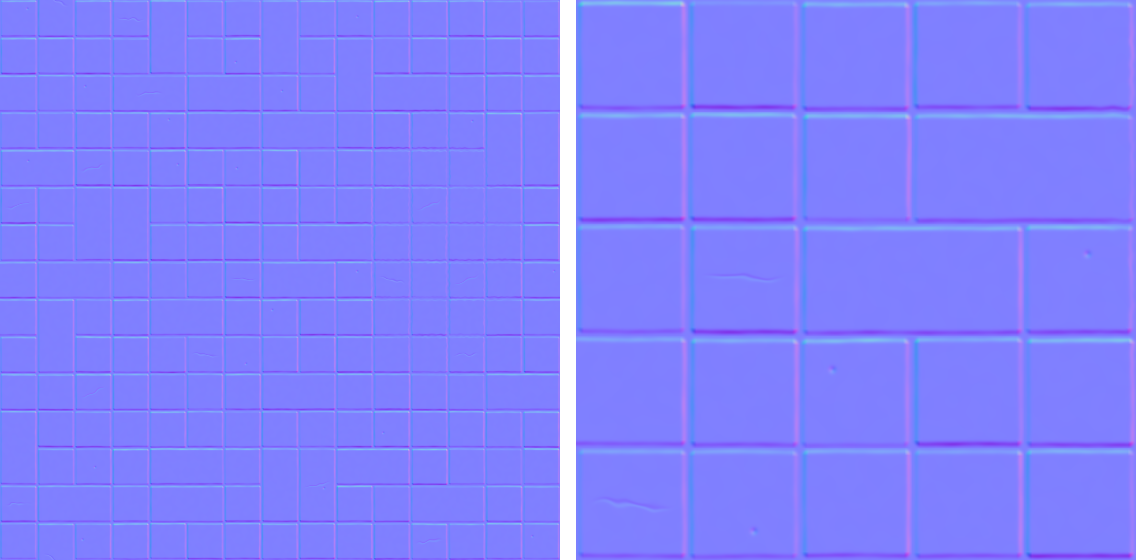
Left, the full canvas; right, a detail of the centre.
This texture map is drawn by a WebGL 1 fragment shader. Its source:

```glsl
precision highp float;
uniform vec2 u_resolution;

float hash(vec2 p) {
  vec3 q = fract(vec3(p.xyx) * vec3(0.1031, 0.1030, 0.0973));
  q += dot(q, q.yzx + 33.33);
  return fract((q.x + q.y) * q.z);
}

vec2 wrapCell(vec2 cell, float period) {
  return cell - period * floor((cell + 0.5) / period);
}

vec2 cornerGradient(vec2 corner, float period) {
  float angle = 6.28318 * hash(wrapCell(corner, period) + 7.3);
  return vec2(cos(angle), sin(angle));
}

// Periodic gradient noise, roughly -0.7 to 0.7
float gradientNoise(vec2 p, float period) {
  vec2 i = floor(p);
  vec2 f = p - i;
  vec2 u = f * f * f * (f * (f * 6.0 - 15.0) + 10.0);
  vec2 e = vec2(1.0, 0.0);
  float a = dot(cornerGradient(i, period), f);
  float b = dot(cornerGradient(i + e.xy, period), f - e.xy);
  float c = dot(cornerGradient(i + e.yx, period), f - e.yx);
  float d = dot(cornerGradient(i + e.xx, period), f - e.xx);
  return mix(mix(a, b, u.x), mix(c, d, u.x), u.y);
}

vec2 noisePair(vec2 p, float period) {
  return vec2(gradientNoise(p, period), gradientNoise(p + vec2(17.4, 31.7), period));
}

// Random pairing: a seam vanishes when it ranks highest for both its cells
float seamRank(vec2 cell, vec2 axis, float count) {
  return hash(wrapCell(cell, count) + axis * 41.7 + 3.1);
}

float highestRank(vec2 cell, float count) {
  vec2 e = vec2(1.0, 0.0);
  float ahead = max(seamRank(cell, e.xy, count), seamRank(cell, e.yx, count));
  float behind = max(seamRank(cell - e.xy, e.xy, count), seamRank(cell - e.yx, e.yx, count));
  return max(ahead, behind);
}

float isJoined(vec2 cell, vec2 axis, float count, float threshold) {
  float rank = seamRank(cell, axis, count);
  float rival = max(highestRank(cell, count), highestRank(cell + axis, count));
  return step(rival, rank + 0.00001) * step(threshold, rank);
}

// Outward direction in xy, signed distance in z
vec3 roundedBox(vec2 p, vec2 halfSize, float radius) {
  vec2 q = abs(p) - halfSize + radius;
  vec2 outer = max(q, 0.0);
  float inner = max(q.x, q.y);
  vec2 dir = q.x > q.y ? vec2(1.0, 0.0) : vec2(0.0, 1.0);
  if (inner > 0.0) dir = normalize(outer);
  return vec3(dir * sign(p), length(outer) + min(inner, 0.0) - radius);
}

float bump(float d, float width) {
  return exp(-d * d / (width * width));
}

vec2 pitSlope(vec2 offset, float radius, float depth) {
  return -offset / radius * bump(length(offset), radius) * depth;
}

vec2 scratchSlope(vec2 offset, float angle, float wobble, float width, float depth) {
  vec2 across = vec2(-sin(angle), cos(angle));
  float d = dot(offset, across) + wobble;
  float along = dot(offset, vec2(across.y, -across.x));
  return -across * d / width * bump(d, width) * depth * (1.0 - smoothstep(0.15, 0.4, abs(along)));
}

void main() {
  const float COUNT = 15.0;
  const float JOIN = 0.87;
  vec2 uv = gl_FragCoord.xy / u_resolution;
  vec2 p = uv * COUNT;
  vec2 cell = floor(p);
  vec2 e = vec2(1.0, 0.0);

  // Extent of the single or double tile
  vec2 low = cell - vec2(isJoined(cell - e.xy, e.xy, COUNT, JOIN), isJoined(cell - e.yx, e.yx, COUNT, JOIN));
  vec2 high = cell + 1.0 + vec2(isJoined(cell, e.xy, COUNT, JOIN), isJoined(cell, e.yx, COUNT, JOIN));
  vec2 id = wrapCell(low, COUNT);
  vec2 center = 0.5 * (low + high);

  // Uneven outline, rougher in the worn area
  float worn = 1.0 - smoothstep(0.7, 1.1, length((uv - vec2(0.79, 0.57)) / vec2(0.15, 0.25)));
  vec2 warp = 0.010 * noisePair(p * 2.0, COUNT * 2.0);
  warp += mix(0.003, 0.026, worn) * noisePair(p * 9.0, COUNT * 9.0);
  vec2 jitter = 0.016 * (vec2(hash(id + 61.0), hash(id + 83.0)) - 0.5);
  vec3 box = roundedBox(p - center + warp + jitter, 0.5 * (high - low) - 0.034, 0.04);

  // Bevel strength for right, top, left and bottom
  vec4 chance = vec4(hash(id + 101.0), hash(id + 127.0), hash(id + 149.0), hash(id + 173.0));
  vec4 strength = mix(vec4(0.16, 0.14, 0.14, 0.16), vec4(0.38, 0.46, 0.36, 0.50), chance);
  float slope = dot(max(vec4(box.xy, -box.xy), 0.0), strength) * bump(box.z, 0.024);
  slope *= (1.0 - 0.35 * worn) * (1.0 + 0.5 * gradientNoise(p * 4.0, COUNT * 4.0));
  vec2 tilt = slope * (box.xy + vec2(0.0, 0.3) * max(-box.x, 0.0));

  // Pits, scratches and faint grain
  vec2 spot = center + 0.6 * (vec2(hash(id + 211.0), hash(id + 233.0)) - 0.5);
  float wobble = 0.08 * gradientNoise(p * 5.0, COUNT * 5.0);
  tilt += step(0.86, hash(id + 257.0)) * pitSlope(p - spot, 0.028, 0.4);
  tilt += step(0.95, hash(id + 281.0)) * scratchSlope(p - center, hash(id + 307.0) - 0.5, wobble, 0.022, 0.3);
  tilt += 0.012 * noisePair(p * 5.0, COUNT * 5.0);
  vec3 normal = vec3(tilt, sqrt(max(1.0 - dot(tilt, tilt), 0.0)));
  gl_FragColor = vec4(normal * 0.5 + 0.5, 1.0);
}
```
